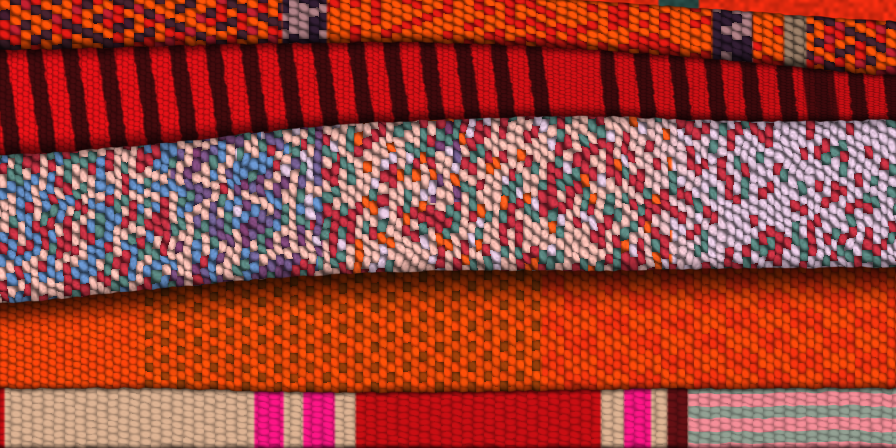
Give the GLSL for this texture, as a Shadertoy shader.

```glsl
const vec3 SCARLET = vec3(.84, .06, .08);
const vec3 MAROON = vec3(.25, .04, .05);
const vec3 ORANGE = vec3(.97, .31, .03);
const vec3 VERMILION = vec3(.92, .17, .06);
const vec3 BRONZE = vec3(.50, .22, .04);
const vec3 CREAM = vec3(.93, .71, .66);
const vec3 LAVENDER = vec3(.84, .75, .85);
const vec3 BLUE = vec3(.30, .51, .74);
const vec3 TEAL = vec3(.26, .48, .45);
const vec3 CRIMSON = vec3(.72, .12, .19);
const vec3 PLUM = vec3(.42, .17, .37);
const vec3 NAVY = vec3(.19, .11, .19);
const vec3 TAN = vec3(.83, .67, .55);
const vec3 PINK = vec3(.95, .08, .50);
const vec3 SAGE = vec3(.55, .60, .55);
const vec3 ROSE = vec3(.92, .53, .57);
const vec3 WOOL = vec3(.66, .48, .50);
const float STRIPE_PERIOD = .0797;
const float STRIPE_START = .058;
const float FUZZ = .004;

// Fold heights at seven evenly spaced places
const float[7] FOLD_TOP = float[7](1.02, 1.02, 1.02, 1.016, .997, .974, .953);
const float[7] FOLD_BORDER = float[7](.888, .896, .904, .904, .888, .862, .831);
const float[7] FOLD_STRIPES = float[7](.654, .677, .714, .734, .740, .729, .732);
const float[7] FOLD_FLECKS = float[7](.323, .354, .383, .396, .396, .401, .404);
const float[7] FOLD_ORANGE = float[7](.133, .133, .125, .125, .130, .133, .133);

float hash(vec2 p) {
  vec3 q = fract(p.xyx * .1031);
  q += dot(q, q.yzx + 33.33);
  return fract((q.x + q.y) * q.z);
}

float noise(vec2 p) {
  vec2 i = floor(p), f = fract(p);
  f = f * f * (3. - 2. * f);
  return mix(mix(hash(i), hash(i + vec2(1, 0)), f.x),
             mix(hash(i + vec2(0, 1)), hash(i + 1.), f.x), f.y);
}

// Smooth curve through the fold heights
float fold(float[7] k, float x) {
  float t = clamp(x * 3., 0., 5.999), f = fract(t);
  int i = int(t);
  float a = k[max(i - 1, 0)], b = k[i], c = k[i + 1], d = k[min(i + 2, 6)];
  return b + .5 * f * (c - a + f * (2. * a - 5. * b + 4. * c - d + f * (3. * (b - c) + d - a)));
}

float span(float x, float a, float b) {
  return smoothstep(a - .004, a + .004, x) - smoothstep(b - .004, b + .004, x);
}

// Relief of one slanted stitch; id names its cell
float stitch(vec2 p, vec2 cell, float slant, out vec2 id) {
  vec2 q = p / cell;
  q.y += .5 * mod(floor(q.x), 2.);
  id = floor(q) + 50.;
  vec2 f = fract(q) - .5;
  f += .2 * (vec2(hash(id), hash(id + 71.)) - .5);
  f.x += slant * f.y;
  return 1. - smoothstep(.2, .72, length(f));
}

float shade(float v, float low, float high, float dark) {
  return mix(dark, 1., smoothstep(-.04, low, v) * smoothstep(-.04, high, 1. - v));
}

vec3 borderCloth(float x, float v) {
  vec2 id;
  float relief = stitch(vec2(x, v * .13), vec2(.023, .022), .5, id);
  float h = hash(id);
  float zigzag = step(mod(id.x + 2. * id.y, 5.), 1.5) * (1. - span(x, .63, 1.78));
  vec3 c = mix(ORANGE, SCARLET, .85 * step(.66, h));
  c = mix(c, mix(NAVY, CRIMSON, step(.7, h)), .9 * zigzag);
  c = mix(c, mix(NAVY, WOOL, step(.6, h)), span(x, .63, .73) + span(x, 1.59, 1.68));
  c = mix(c, TAN * .7, span(x, 1.75, 1.8));
  return c * mix(.5, 1.06, relief) * shade(v, .25, .1, .35);
}

vec3 stripedCloth(float x, float v) {
  vec2 id;
  float relief = stitch(vec2(x, v * .2), vec2(.013, .011), .2, id);
  float u = x - (1. - v) * mix(.035, .012, x * .5);
  float s = (u - STRIPE_START) / STRIPE_PERIOD + .06 * noise(vec2(x * 50., v * 20.));
  float dark = 1. - smoothstep(.18, .27, abs(fract(s) - .25));
  dark *= 1. - span(x, 1.25, 1.34);
  dark = max(dark, .9 * span(u, 1.79, 1.86));
  vec3 c = mix(SCARLET, MAROON, dark) * mix(1.04, .86, x * .5);
  return c * mix(.75, 1.06, relief) * shade(v, .2, .14, .35);
}

vec3 fleckedCloth(float x, float v) {
  vec2 id, p = vec2(x, v * .33);
  p += .012 * (vec2(noise(p * 24.), noise(p * 24. + 9.)) - .5);
  float relief = stitch(p, vec2(.018, .026), .55, id);
  float h = hash(id + 13.), tint = hash(id * 1.7 + 31.);
  float cool = 1. - smoothstep(.5, .8, x);
  vec3 c = mix(CREAM, LAVENDER, smoothstep(1.3, 1.7, x));
  // Pale ground, then red, green and local accents
  c = mix(c, CRIMSON, step(.46 - .08 * cool, h));
  c = mix(c, TEAL, step(.71 - .1 * cool, h));
  vec3 accent = mix(LAVENDER, ORANGE, span(x, .78, 1.5) * step(.4, tint));
  c = mix(c, mix(accent, BLUE, step(tint, cool)), step(.86 - .14 * cool, h));
  float violet = span(x, .38, .72) + span(x, .96, 1.03) * step(.45, v);
  c = mix(c, mix(PLUM, BLUE, .5 * tint), violet * step(.3, h) * step(h, .58));
  c = mix(c, WOOL, .16) * (.92 + .16 * noise(p * 240.));
  return c * mix(.46, 1.14, relief) * shade(v, .1, .08, .5);
}

vec3 orangeCloth(float x, float v) {
  vec2 id;
  float relief = stitch(vec2(x, v * .24), vec2(.018, .02), .25, id);
  float dots = step(mod(id.x + 2. * id.y, 4.), .5);
  float checks = mod(floor(id.x / 4.) + floor(id.y / 2.), 2.);
  float middle = span(x, .31, 1.21), right = step(1.21, x);
  vec3 c = mix(ORANGE, VERMILION, .25 * hash(id) + .2 * (1. - middle) + .5 * right * checks);
  c = mix(c, BRONZE, middle * (.75 * dots + .12 * checks));
  return c * mix(.62, 1.05, relief) * shade(v, .08, .35, .25);
}

vec3 bottomCloth(float x, float v) {
  vec2 id;
  float relief = stitch(vec2(x, v * .13), vec2(.024, .015), .2, id);
  float rows = smoothstep(.21, .26, abs(fract(v * 2.4 + .1 * noise(vec2(x * 20.))) - .5));
  vec3 c = mix(TAN, PINK, span(x, .568, .633) + span(x, .677, .747) + span(x, 1.393, 1.453));
  c = mix(c, SCARLET * .9, span(x, .794, 1.341) + span(x, -.1, .01));
  c = mix(c, MAROON * 1.5, span(x, 1.49, 1.536));
  c = mix(c, mix(SAGE, ROSE, rows), span(x, 1.536, 2.1));
  return c * mix(.76, 1.05, relief) * shade(v, .1, .1, .3);
}

void mainImage(out vec4 fragColor, in vec2 fragCoord) {
  vec2 p = fragCoord / iResolution.xy * vec2(2, 1);
  float x = p.x, y = p.y + FUZZ * (noise(p * vec2(65, 30)) - .5);
  float s = max(.002, .75 / iResolution.y);
  float e0 = fold(FOLD_TOP, x), e1 = fold(FOLD_BORDER, x), e2 = fold(FOLD_STRIPES, x);
  float e3 = fold(FOLD_FLECKS, x), e4 = fold(FOLD_ORANGE, x);

  // Stack the cloths from the bottom up
  vec3 c = bottomCloth(x, y / e4);
  c = mix(c, orangeCloth(x, (y - e4) / (e3 - e4)), smoothstep(-s, s, y - e4));
  c = mix(c, fleckedCloth(x, (y - e3) / (e2 - e3)), smoothstep(-s, s, y - e3));
  c = mix(c, stripedCloth(x, (y - e2) / (e1 - e2)), smoothstep(-s, s, y - e2));
  c = mix(c, borderCloth(x, (y - e1) / (e0 - e1)), smoothstep(-s, s, y - e1));
  vec3 lid = mix(VERMILION, TEAL * .6, span(x, 1.47, 1.56));
  c = mix(c, lid * (.8 + .3 * noise(p * 90.)), smoothstep(-s, s, y - e0));
  fragColor = vec4(clamp(c, 0., 1.), 1.);
}
```
